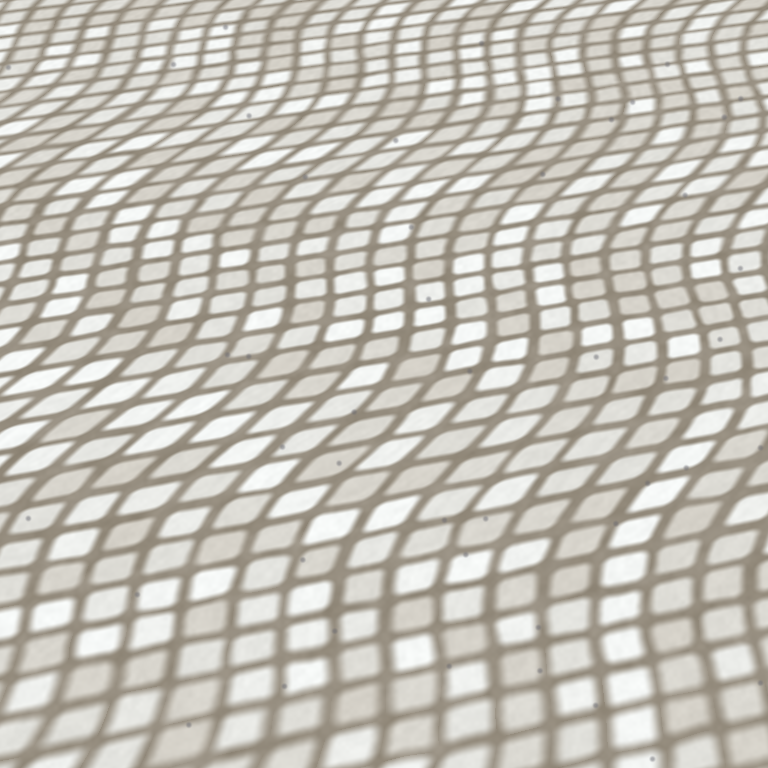
Give the GLSL for this texture, as a WebGL 2 fragment shader.

```glsl
#version 300 es
precision highp float;

uniform vec2 u_resolution;
out vec4 outColor;

// View of the floor
const float TILT = 0.475;          // how fast the floor recedes
const float VANISH_X = 0.54;
// Tile layout, in floor units
const vec2 TILE_SIZE = vec2(0.077, 0.028);
const float ROW_SLOPE = 0.11;
const float COLUMN_LEAN = 0.75;
const float WAVE_LENGTH = 0.35;
const float WAVE_HEIGHT = 0.046;
const float WAVE_PEAK = 1.25;
const float WAVE_SKEW = 0.05;
// Tile shape, in cells
const float HALF_TILE = 0.385;
const float CORNER = 0.17;
const float WOBBLE = 0.035;
// Focus
const float FOCUS_Y = 0.48;
const float SHARP_EDGE = 0.085;
const float BLURRED_EDGE = 0.16;
// Colours
const vec3 GROUT = vec3(0.555, 0.52, 0.46);
const vec3 GROUT_LIGHT = vec3(0.63, 0.60, 0.55);
const vec3 TILE_BEIGE = vec3(0.835, 0.82, 0.785);
const vec3 TILE_GREY = vec3(0.885, 0.885, 0.865);
const vec3 TILE_WHITE = vec3(0.965, 0.975, 0.97);
const vec3 SPECK = vec3(0.40, 0.40, 0.43);
const float TAU = 6.2831853;

float hash(vec2 p) {
    vec3 q = fract(p.xyx * vec3(0.1031, 0.1030, 0.0973));
    q += dot(q, q.yzx + 33.33);
    return fract((q.x + q.y) * q.z);
}

float noise(vec2 p) {
    vec2 i = floor(p), f = fract(p);
    f = f * f * (3.0 - 2.0 * f);
    return mix(mix(hash(i), hash(i + vec2(1, 0)), f.x),
               mix(hash(i + vec2(0, 1)), hash(i + vec2(1, 1)), f.x), f.y);
}

// Canvas position to floor position: across, depth
vec2 toFloor(vec2 p) {
    float depth = 1.0 / (1.0 - TILT * p.y);
    return vec2((p.x - VANISH_X) * depth, depth);
}

// Floor position to waving columns and sloping rows
vec2 toCells(vec2 ground) {
    float phase = TAU * (ground.y + WAVE_SKEW * ground.x - WAVE_PEAK) / WAVE_LENGTH;
    float column = ground.x - COLUMN_LEAN * ground.y - WAVE_HEIGHT * sin(phase);
    float row = ground.y - ROW_SLOPE * ground.x;
    return vec2(column, row) / TILE_SIZE + 60.0;
}

float roundedBox(vec2 p, vec2 halfSize, float radius) {
    vec2 q = abs(p) - halfSize + radius;
    return length(max(q, 0.0)) + min(max(q.x, q.y), 0.0) - radius;
}

vec3 tileColor(vec2 id) {
    float tone = hash(id + 7.3);
    vec3 color = mix(TILE_BEIGE, TILE_GREY, smoothstep(0.0, 0.55, tone));
    return mix(color, TILE_WHITE, smoothstep(0.45, 0.9, tone));
}

// Sparse dark grains
float specks(vec2 p) {
    vec2 id = floor(p);
    vec2 center = 0.3 + 0.4 * vec2(hash(id + 3.1), hash(id + 9.7));
    float grain = 1.0 - smoothstep(0.04, 0.22, length(fract(p) - center));
    return grain * step(0.975, hash(id + 21.0));
}

void main() {
    vec2 p = gl_FragCoord.xy / u_resolution;
    vec2 cells = toCells(toFloor(p));
    cells += WOBBLE * (vec2(noise(cells * 1.7), noise(cells * 1.7 + 40.0)) * 2.0 - 1.0);
    vec2 id = floor(cells);

    // Each tile is cut and set a little differently
    vec2 shift = (vec2(hash(id + 1.0), hash(id + 2.0)) - 0.5) * 0.05;
    vec2 halfSize = HALF_TILE + (vec2(hash(id + 4.0), hash(id + 5.0)) - 0.5) * 0.05;
    float edge = roundedBox(fract(cells) - 0.5 - shift, halfSize, CORNER);

    // Edges soften away from the band in focus
    float defocus = smoothstep(0.08, 0.5, abs(p.y - FOCUS_Y));
    float softness = mix(SHARP_EDGE, BLURRED_EDGE, defocus);
    float tile = 1.0 - smoothstep(-softness, softness, edge);

    vec3 grout = mix(GROUT, GROUT_LIGHT, noise(cells * 2.3) * 0.8);
    vec3 color = mix(grout, tileColor(id), tile);

    // Fine stone texture and grains
    color += (noise(cells * vec2(7.0, 5.0)) - 0.5) * 0.03;
    color += (noise(p * 190.0) - 0.5) * 0.015;
    color = mix(color, SPECK, specks(p * 42.0) * 0.5);
    outColor = vec4(color, 1.0);
}
```
